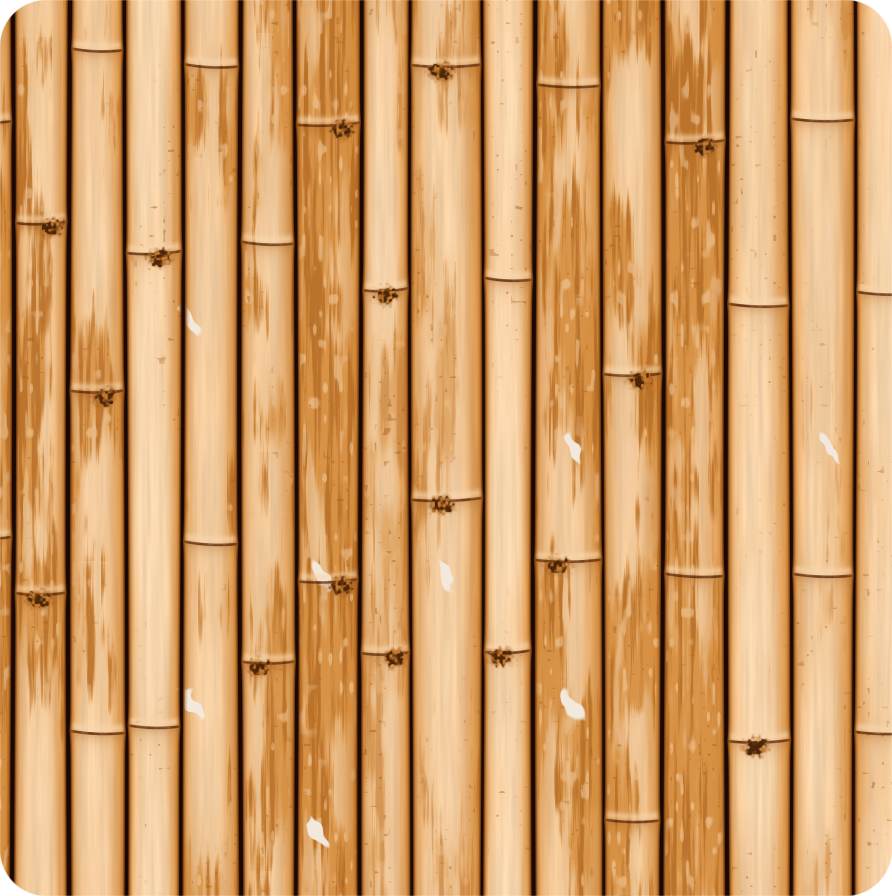
This texture is drawn by a WebGL 1 fragment shader. Its source:

```glsl
precision highp float;
// A wall of upright bamboo poles with uneven widths, ringed joints, buds and rusty wear.
uniform vec2 u_resolution;

#define PITCH 0.0674
#define FIRST_GAP 0.0144
#define GAP 0.0016
#define JOINT_STEP 0.47
#define CORNER 0.052
#define WEAR 1.0
#define PALE vec3(0.97, 0.84, 0.68)
#define TAN vec3(0.91, 0.70, 0.47)
#define ORANGE vec3(0.83, 0.54, 0.22)
#define RUST vec3(0.65, 0.36, 0.09)
#define BROWN vec3(0.37, 0.18, 0.05)
#define DARK vec3(0.10, 0.03, 0.01)

float hash(vec2 p) {
  p = fract(p * vec2(0.1031, 0.1137));
  p += dot(p, p.yx + 33.33);
  return fract((p.x + p.y) * p.x * 17.17 + p.y * 41.7);
}

float noise(vec2 p) {
  vec2 i = floor(p), f = fract(p);
  f = f * f * (3.0 - 2.0 * f);
  return mix(mix(hash(i), hash(i + vec2(1, 0)), f.x),
             mix(hash(i + vec2(0, 1)), hash(i + vec2(1, 1)), f.x), f.y);
}

float fbm(vec2 p) {
  float sum = 0.0, amp = 0.53;
  for (int i = 0; i < 4; i++) {
    sum += amp * noise(p);
    p = p * 2.03 + 17.3;
    amp *= 0.5;
  }
  return sum;
}

// Position of the gap to the right of pole i; widths alternate most near the middle
float gapX(float i, float y) {
  float w = (i - 7.5) / 2.5;
  return FIRST_GAP + PITCH * i - 0.0196 * sin(i * 0.2244)
       + 0.0065 * cos(i * 3.14159) * exp(-w * w)
       + 0.0014 * sin(y * 4.0 + i * 2.3);
}

// Woody bud: lumpy dark cluster with tan scales
vec3 bud(vec3 col, vec2 q, float seed) {
  float lump = noise(q * 260.0 + seed * 50.0);
  float r = length(q * vec2(1.0, 1.3)) + (lump - 0.5) * 0.009;
  vec3 scales = mix(DARK, ORANGE, smoothstep(0.25, 0.85, noise(q * 330.0 + seed * 91.0)));
  scales = mix(scales, RUST, 0.35);
  col = mix(col, RUST, 0.55 * (1.0 - smoothstep(0.009, 0.018, r)));
  return mix(col, scales, 1.0 - smoothstep(0.009, 0.0125, r));
}

void main() {
  vec2 uv = gl_FragCoord.xy / u_resolution;
  float px = 1.0 / u_resolution.y;
  float x = uv.x, y = 1.0 - uv.y;

  // Find the pole under this point
  float id = 0.0;
  for (int i = 0; i < 16; i++) id += step(gapX(float(i), y), x);
  float left = gapX(id - 1.0, y), right = gapX(id, y);
  float c = 2.0 * (x - left) / (right - left) - 1.0;
  float seed = hash(vec2(id * 7.0 + 3.0, 19.0));
  float age = clamp(0.48 - 0.33 * (cos((id - 3.0) * 1.1424) - 0.5 * cos(id * 3.14159)), 0.0, 1.0);

  // Nearest joint, counted downwards
  float spacing = JOINT_STEP * (0.8 + 0.35 * hash(vec2(id + 5.0, 71.0)));
  float phase = spacing * fract(id * 0.5 + 0.38 * seed);
  float k = floor((y - phase) / spacing + 0.5);
  float jointSeed = hash(vec2(id * 3.0 + 11.0, k * 5.0 + 47.0));
  float dy = y - phase - k * spacing - 0.0025 * (1.0 - c * c) + (jointSeed - 0.5) * 0.003 * c;

  // Rounded body with fine upright fibres
  float fibre = fbm(vec2(x * 210.0, y * 9.0 + id * 13.0));
  float mottle = fbm(vec2(x * 26.0 + id * 9.0, y * 7.0));
  float rim = abs(c + 0.08);
  vec3 col = mix(PALE, TAN, clamp(smoothstep(0.25, 0.9, rim) + age * 0.75 + (mottle - 0.5) * 0.8, 0.0, 1.0));
  col = mix(col, ORANGE, 0.75 * smoothstep(0.55, 1.0, rim));
  col *= 0.93 + 0.14 * fibre;

  // Rusty skin, peeled in streaks, deeper near joints
  float stain = exp(-abs(dy) * 9.0) * step(0.4, jointSeed);
  float skin = mottle + 0.45 * (fibre - 0.5) + 0.16 * stain + 0.42 * (age - 0.75);
  float wear = WEAR * smoothstep(0.42, 0.62, skin) * smoothstep(0.1, 0.6, age);
  col = mix(col, ORANGE, wear * 0.8);
  col = mix(col, RUST, 0.6 * wear * smoothstep(0.48, 0.72, fibre + 0.1 * stain));
  float fleck = noise(vec2(x * 170.0, y * 60.0) + id * 31.0);
  col = mix(col, PALE, 0.5 * wear * smoothstep(0.72, 0.9, fleck));
  col = mix(col, RUST, 0.45 * smoothstep(0.86, 0.96, noise(uv * 190.0 + 7.0)) * smoothstep(0.45, 0.7, mottle));

  // Scattered pale chips
  vec2 cell = floor(uv * 7.0), q = fract(uv * 7.0) - 0.5;
  q.x += 0.5 * q.y + 0.12 * (noise(uv * 90.0) - 0.5);
  float chip = length(q * vec2(1.0, 0.45)) - 0.045;
  col = mix(col, vec3(0.95, 0.91, 0.86), step(0.9, hash(cell + 23.0)) * (1.0 - smoothstep(0.0, 7.0 * px + 0.01, chip)));

  // Joint: pale swollen lip above a thin dark ring, soft shade below
  col = mix(col, PALE, 0.6 * exp(-pow((dy + 0.006) / 0.0045, 2.0)));
  col = mix(col, RUST, 0.4 * exp(-max(dy, 0.0) / 0.008) * step(0.0, dy));
  float ring = 1.0 - smoothstep(0.0007, 0.0009 + 1.2 * px, abs(dy));
  col = mix(col, BROWN, ring * (0.6 + 0.4 * fibre));
  float budX = (fract(jointSeed * 7.31) - 0.5) * 0.9;
  vec2 budPos = vec2((c - budX) * (right - left) * 0.5, dy - 0.005);
  if (jointSeed > 0.45) col = bud(col, budPos, jointSeed);

  // Dark gaps, narrowed where joints swell
  float d = min(x - left, right - x) + 0.0012 * exp(-abs(dy) * 90.0);
  float side = hash(vec2(id + step(0.0, c), 57.0));
  float g = GAP * (0.65 + 0.7 * side);
  col = mix(col, RUST, 0.75 * (1.0 - smoothstep(g, g + 0.0065, d)));
  col = mix(col, BROWN, 0.85 * (1.0 - smoothstep(g, g + 0.0032, d)));
  col = mix(col, DARK, 1.0 - smoothstep(g - 0.5 * px, g + px, d));

  // White rounded corners
  vec2 b = abs(uv - 0.5) - 0.5 + CORNER;
  float outside = length(max(b, 0.0)) - CORNER;
  gl_FragColor = vec4(mix(col, vec3(1.0), smoothstep(-px, px, outside)), 1.0);
}
```
